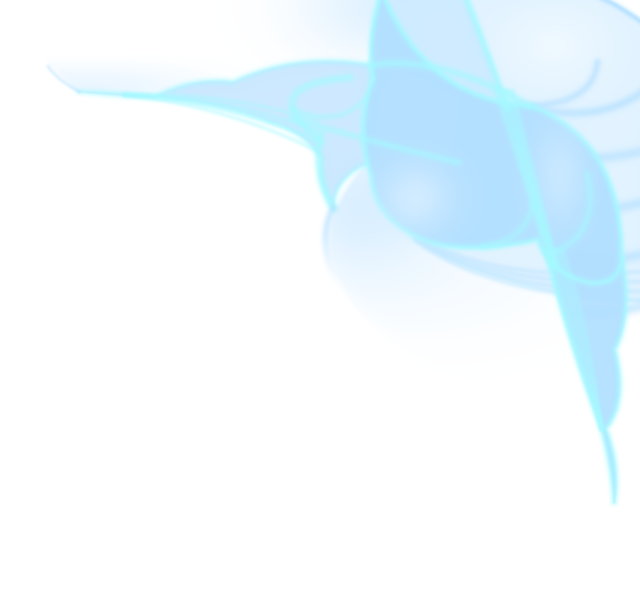
Write a Shadertoy shader that draws this background.

```glsl
// Translucent blue veils with cyan rims, sweeping over white like folded silk.
const vec3 AQUA = vec3(.65, .975, 1.), SKY = vec3(.70, .875, 1.), MIST = vec3(.84, .93, 1.);
vec2 pos, pen;      // shaded point and end of the current path
float rim, side;    // distance to the path, and +1 outside / -1 inside
vec3 ink;           // colour built up so far

void tint(vec3 color, float amount) { ink = mix(ink, color, clamp(amount, 0., 1.)); }

float glow(vec2 center, vec2 radius) {
    vec2 q = (pos - center) / radius;
    return exp(-dot(q, q));
}

void start(vec2 a) { pen = a; rim = 9.; side = 1.; }

// Quadratic arc from the pen through "mid" to "end"; tracks distance and parity.
void curve(vec2 mid, vec2 end) {
    vec2 a = pen, control = 2. * mid - .5 * (a + end);
    for (int i = 1; i <= 10; i++) {
        float t = float(i) / 10.;
        vec2 b = mix(mix(a, control, t), mix(control, end, t), t);
        vec2 e = b - pen, w = pos - pen;
        rim = min(rim, length(w - e * clamp(dot(w, e) / max(dot(e, e), 1e-6), 0., 1.)));
        if ((pen.y > pos.y) != (b.y > pos.y) && w.x < e.x * w.y / e.y) side = -side;
        pen = b;
    }
}
void line(vec2 end) { curve(.5 * (pen + end), end); }

// Fills the closed path, with a deeper band and a bright rim at its edge.
void veil(vec3 color, float amount, float edge) {
    float inside = smoothstep(.025, -.025, side * rim);
    tint(color, amount * inside);
    tint(SKY, edge * .4 * inside * exp(-rim * 7.));
    tint(AQUA, edge * exp(-rim * rim / .0016));
}

void strand(vec2 a, vec2 mid, vec2 end, float width, float amount, vec3 color) {
    start(a);
    curve(mid, end);
    tint(color, amount * exp(-rim * rim / (width * width)));
}

void mainImage(out vec4 fragColor, in vec2 fragCoord) {
    vec2 uv = fragCoord / iResolution.xy;
    pos = vec2(uv.x, 1. - uv.y) * vec2(7.68, 7.23);   // y runs downward from the top
    ink = vec3(1);

    // Faint haze above, at the left tip and below the body
    tint(MIST, .75 * glow(vec2(4.6, .05), vec2(1., .65)));
    float tipFloor = smoothstep(.03, -.03, pos.y - 1.1 - .08 * (pos.x - .95));
    tint(MIST, .5 * tipFloor * smoothstep(.6, 1.05, pos.y) * smoothstep(-.05, .08, pos.x - .55 - max(0., pos.y - .75))
        * smoothstep(3.2, 1.2, pos.x));
    float hem = 3.93 + .5 * (pos.y - 2.9) * (pos.y - 2.9);
    tint(MIST, .9 * smoothstep(-.03, .08, pos.x - hem) * glow(vec2(4.35, 2.5), vec2(.9, .85)));
    tint(MIST, .22 * smoothstep(-.1, .3, pos.x - hem) * glow(vec2(5.3, 3.3), vec2(1.5, .75)));

    // Pale shell on the right
    start(vec2(5.58, -.1));
    line(vec2(7.1, -.1));
    curve(vec2(7.45, .08), vec2(7.8, .34));
    line(vec2(7.8, 3.62));
    curve(vec2(6.25, 3.42), vec2(4.9, 2.85));
    curve(vec2(5.5, 1.5), vec2(5.58, -.1));
    veil(vec3(.88, .95, 1.), .95, .12);
    tint(vec3(.95, .98, 1.), .7 * glow(vec2(6.65, .55), vec2(.6, .45)));
    strand(vec2(7.2, -.03), vec2(7.45, .1), vec2(7.75, .3), .035, .8, SKY);
    strand(vec2(6.4, 1.27), vec2(6.95, 1.12), vec2(7.17, .75), .05, .6, SKY);
    strand(vec2(6.2, 1.25), vec2(7.05, 1.35), vec2(7.75, 1.08), .06, .65, SKY);
    for (int i = 0; i < 4; i++) {
        float k = float(i), y = 1.85 + .62 * k;
        strand(vec2(6.9, y + .05), vec2(7.35, y + .03), vec2(7.8, y - .06), .07, .6, SKY);
        strand(vec2(5., 2.9 - .03 * k), vec2(6.1, 3.4 - .06 * k), vec2(7.7, 3.62 - .12 * k), .035, .35, SKY);
    }

    // Upper pane
    start(vec2(4.5, -.1));
    line(vec2(5.55, -.1));
    curve(vec2(5.84, .6), vec2(6.1, 1.3));
    curve(vec2(5.2, .9), vec2(4.5, -.1));
    veil(vec3(.81, .92, 1.), .95, .25);

    // Left wing
    start(vec2(.95, 1.1));
    curve(vec2(2.3, 1.22), vec2(3.25, 1.47));
    curve(vec2(3.6, 1.63), vec2(3.85, 1.9));
    curve(vec2(3.87, 2.2), vec2(4., 2.5));
    curve(vec2(4.12, 2.17), vec2(4.45, 1.95));
    line(vec2(4.47, .78));
    curve(vec2(3.6, .75), vec2(2.8, .98));
    curve(vec2(2.3, 1.), vec2(1.85, 1.17));
    curve(vec2(1.4, 1.14), vec2(.95, 1.1));
    veil(vec3(.80, .91, 1.), .95, .5);
    for (int i = 0; i < 4; i++) {
        float k = .06 * float(i);
        strand(vec2(1.5, 1.14), vec2(2.7, 1.2 + k), vec2(3.8, 1.45 + 2. * k), .03, .4, AQUA);
    }
    strand(vec2(.58, .8), vec2(.72, .95), vec2(.95, 1.1), .025, .4, SKY);
    strand(vec2(4.2, .93), vec2(3.52, 1.17), vec2(3.85, 1.7), .05, .7, AQUA);
    strand(vec2(3.5, 1.3), vec2(4., 1.4), vec2(4.4, 1.17), .04, .5, AQUA);
    strand(vec2(3.85, 1.6), vec2(3.84, 2.08), vec2(4., 2.5), .05, .7, AQUA);
    strand(vec2(4., 2.5), vec2(3.91, 2.95), vec2(4.08, 3.5), .05, .6 * smoothstep(3.55, 2.6, pos.y), SKY);

    // Tapering tail
    start(vec2(6.5, 2.8));
    curve(vec2(6.83, 4.), vec2(7.22, 5.15));
    curve(vec2(7.32, 5.6), vec2(7.37, 6.03));
    curve(vec2(7.38, 5.6), vec2(7.27, 5.15));
    curve(vec2(7.43, 4.75), vec2(7.38, 4.2));
    curve(vec2(7.51, 3.7), vec2(7.46, 3.1));
    line(vec2(6.5, 2.8));
    veil(SKY, .95, .65);

    // Central body with paler pockets
    start(vec2(4.58, -.1));
    curve(vec2(4.46, .45), vec2(4.48, .95));
    curve(vec2(4.36, 1.5), vec2(4.45, 2.1));
    curve(vec2(4.66, 2.6), vec2(5.2, 2.92));
    curve(vec2(5.75, 2.97), vec2(6.45, 2.88));
    curve(vec2(6.7, 3.23), vec2(7.1, 3.4));
    curve(vec2(7.36, 3.33), vec2(7.46, 3.1));
    curve(vec2(7.2, 1.95), vec2(6.4, 1.28));
    curve(vec2(5.3, .9), vec2(4.58, -.1));
    veil(SKY, .97, .75);
    tint(MIST, .85 * glow(vec2(4.98, 2.38), vec2(.42, .4)));
    tint(MIST, .6 * glow(vec2(6.72, 2.1), vec2(.3, .55)));
    strand(vec2(4.45, .78), vec2(5.35, .84), vec2(6.35, 1.27), .05, .65, AQUA);
    strand(vec2(3.5, 1.42), vec2(4.5, 1.7), vec2(5.5, 1.95), .045, .6, AQUA);
    strand(vec2(7.05, 2.1), vec2(7.02, 2.7), vec2(6.6, 3.05), .05, .5, AQUA);
    strand(vec2(6.4, 2.45), vec2(6.2, 2.8), vec2(5.8, 2.96), .05, .5, AQUA);

    // Fan of bright fibres crossing body and tail
    strand(vec2(5.57, -.1), vec2(5.83, .6), vec2(6.08, 1.3), .045, .7, AQUA);
    for (int i = 0; i < 5; i++) {
        float k = .05 * float(i);
        strand(vec2(5.95 + k, 1.1), vec2(6.28 + .6 * k, 2.1), vec2(6.62 + .3 * k, 3.2), .04, .45, AQUA);
        strand(vec2(6.55 + k, 3.), vec2(6.83 + k, 4.), vec2(7.22, 5.15), .03, .4, AQUA);
    }
    fragColor = vec4(ink, 1);
}
```
